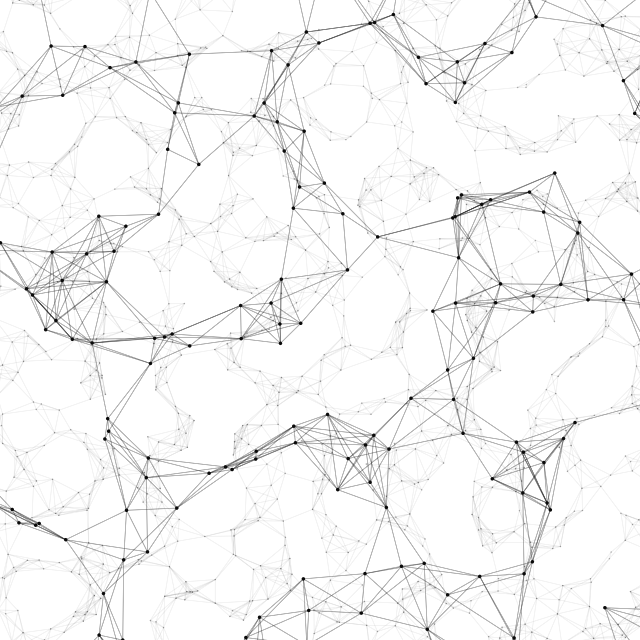
This background is drawn by a three.js fragment shader. Its source:

```glsl
varying vec2 vUv;

#define NEAR_CELLS 12.4    // grid cells across, front network
#define FAR_CELLS 30.0     // grid cells across, back network
#define REACH 1.62         // longest link, in cells
#define MAX_SHIFT 1.25     // longest node shift, in cells
#define RIDGE_FREQ 0.27    // filament frequency per cell
#define LINE_WIDTH 0.0009
#define NEAR_DOT 0.0027
#define FAR_DOT 0.0012
#define NEAR_ALPHA 0.6
#define FAR_ALPHA 0.1
#define INK vec3(0.04)
#define PAPER vec3(1.0)

const int SIDE = 7;
const int COUNT = SIDE * SIDE;

vec2 hash2(vec2 p) {
  vec3 q = fract(p.xyx * vec3(0.1031, 0.1030, 0.0973));
  q += dot(q, q.yzx + 33.33);
  return fract((q.xx + q.yz) * q.zy);
}

vec2 latticeGradient(vec2 cell) {
  return hash2(cell + 71.0) * 2.0 - 1.0;
}

// Gradient noise in x, its slope in yz
vec3 noiseAndSlope(vec2 p) {
  vec2 i = floor(p), f = p - i;
  vec2 u = f * f * f * (f * (f * 6.0 - 15.0) + 10.0);
  vec2 du = 30.0 * f * f * (f - 1.0) * (f - 1.0);
  vec2 ga = latticeGradient(i);
  vec2 gb = latticeGradient(i + vec2(1.0, 0.0));
  vec2 gc = latticeGradient(i + vec2(0.0, 1.0));
  vec2 gd = latticeGradient(i + 1.0);
  float a = dot(ga, f);
  float b = dot(gb, f - vec2(1.0, 0.0));
  float c = dot(gc, f - vec2(0.0, 1.0));
  float d = dot(gd, f - 1.0);
  float twist = a - b - c + d;
  float value = a + u.x * (b - a) + u.y * (c - a) + u.x * u.y * twist;
  vec2 slope = ga + u.x * (gb - ga) + u.y * (gc - ga) + u.x * u.y * (ga - gb - gc + gd)
             + du * (u.yx * twist + vec2(b, c) - a);
  return vec3(value, slope);
}

// Jittered node, drawn towards the zero line of the noise to form filaments
vec2 nodePosition(vec2 cell) {
  vec2 pos = cell + hash2(cell);
  vec3 n = noiseAndSlope(pos * RIDGE_FREQ);
  vec2 slope = n.yz * RIDGE_FREQ;
  float pull = mix(0.25, 0.95, hash2(cell + 19.0).x);
  vec2 shift = -pull * n.x * slope / (dot(slope, slope) + 0.005);
  return pos + shift * min(1.0, MAX_SHIFT / max(length(shift), 0.001));
}

// Share of a pixel covered by a stroke whose centre is at distance d
float strokeCoverage(float d, float width, float pixel) {
  float lo = max(-0.5 * width, d - 0.5 * pixel);
  float hi = min(0.5 * width, d + 0.5 * pixel);
  return max(hi - lo, 0.0) / pixel;
}

float segmentDistance(vec2 a, vec2 ab) {
  float t = clamp(-dot(a, ab) / max(dot(ab, ab), 1e-6), 0.0, 1.0);
  return length(a + ab * t);
}

// Opacity of one network of linked nodes
float network(vec2 uv, float pixel, float cells, vec2 seed, float dotRadius,
              float lineAlpha, float dotAlpha) {
  vec2 p = uv * cells + seed;
  float px = pixel * cells, width = LINE_WIDTH * cells;
  float reach2 = REACH * REACH;
  float clear = 1.0, dots = 0.0;
  vec2 node[COUNT];

  // Nodes around the pixel, relative to it
  for (int k = 0; k < COUNT; k++) {
    float row = floor((float(k) + 0.5) / float(SIDE));
    vec2 offset = vec2(float(k) - row * float(SIDE), row) - float(SIDE / 2);
    node[k] = nodePosition(floor(p) + offset) - p;
    dots = max(dots, clamp((dotRadius * cells - length(node[k])) / px + 0.5, 0.0, 1.0));
  }

  // Links between every close pair
  for (int i = 0; i < COUNT; i++) {
    vec2 a = node[i];
    if (dot(a, a) > reach2) continue;
    for (int j = 0; j < COUNT; j++) {
      if (j <= i) continue;
      vec2 ab = node[j] - a;
      if (dot(ab, ab) > reach2) continue;
      float d = segmentDistance(a, ab);
      clear *= 1.0 - lineAlpha * strokeCoverage(d, width, px * 1.15);
    }
  }
  return 1.0 - clear * (1.0 - dotAlpha * dots);
}

void main() {
  float pixel = fwidth(vUv.x);
  float far = network(vUv, pixel, FAR_CELLS, vec2(140.3, 57.6), FAR_DOT, FAR_ALPHA, 0.2);
  float near = network(vUv, pixel, NEAR_CELLS, vec2(23.7, 81.2), NEAR_DOT, NEAR_ALPHA, 1.0);
  vec3 color = mix(PAPER, INK, far);
  color = mix(color, INK, near);
  gl_FragColor = vec4(color, 1.0);
}
```
